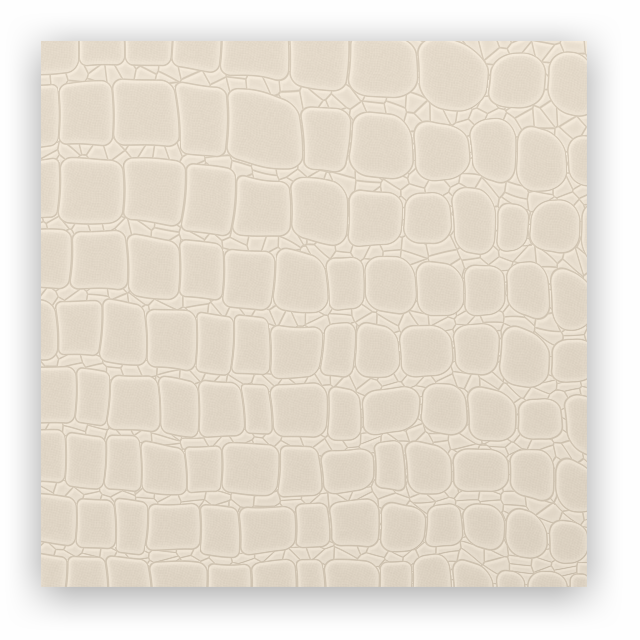
Write a WebGL 1 fragment shader that draws this texture.

```glsl
precision highp float;
// Cream embossed crocodile leather: a square swatch with a soft drop shadow on white.
// Bent rows of rounded boxes form the scales, cellular noise splits the gaps into
// small fillers, and edge distance drives ridges, grooves and relief. White margins wrap.
uniform vec2 u_resolution;

const vec2 SWATCH_MIN = vec2(0.064, 0.083);
const vec2 SWATCH_MAX = vec2(0.917, 0.936);
const vec3 BODY = vec3(0.873, 0.832, 0.770);
const vec3 LIGHT = vec3(0.945, 0.908, 0.850);
const vec3 DARK = vec3(0.780, 0.730, 0.655);

float hash(vec2 p) {
  vec3 a = fract(vec3(p.xyx) * 0.1031);
  a += dot(a, a.yzx + 33.33);
  return fract((a.x + a.y) * a.z);
}

vec2 hash2(vec2 p) {
  return vec2(hash(p + 17.3), hash(p + 71.9));
}

// Distance to the nearest border of a jittered grid of cells of the given size
float cellBorder(vec2 p, vec2 size) {
  vec2 base = floor(p / size);
  vec2 nearest = vec2(0.0);
  float best = 10.0;
  for (int y = -1; y <= 1; y++) {
    for (int x = -1; x <= 1; x++) {
      vec2 cell = base + vec2(float(x), float(y));
      vec2 offset = (cell + 0.1 + 0.8 * hash2(cell)) * size - p;
      float d = dot(offset, offset);
      if (d < best) { best = d; nearest = offset; }
    }
  }
  float border = 10.0;
  for (int y = -2; y <= 2; y++) {
    for (int x = -2; x <= 2; x++) {
      vec2 cell = base + vec2(float(x), float(y));
      vec2 offset = (cell + 0.1 + 0.8 * hash2(cell)) * size - p;
      vec2 across = offset - nearest;
      float gap = length(across);
      if (gap > 0.0001) border = min(border, dot(0.5 * (offset + nearest), across / gap));
    }
  }
  return border;
}

float roundedBox(vec2 p, vec2 halfSize, float radius) {
  vec2 d = abs(p) - halfSize + radius;
  return length(max(d, 0.0)) + min(max(d.x, d.y), 0.0) - radius;
}

// Slanted, jittered wall to the left of a column, in column units
float wall(float column, float row, float across) {
  vec2 r = hash2(vec2(column + 40.0, row * 7.0 + 3.0)) - 0.5;
  return column + 0.38 * r.x + 0.28 * r.y * (across - 0.5)
       + 0.05 * sin(3.14 * across);
}

// x: signed distance to the scale (negative inside), y: distance to any crease
vec2 creases(vec2 q) {
  float depth = 1.0 - q.y;
  float bend = 0.1 * q.x * q.x * (1.1 - 0.8 * depth)
             - 0.012 * sin(7.0 * q.x + 3.0 * depth)
             + 0.009 * q.x * sin(24.0 * q.x + 19.0 * depth)
             + 0.002 * sin(41.0 * q.x + 13.0 * depth);
  float t = depth - bend;
  float rowPos = 0.55 + 6.4 * t + 1.7 * t * t;
  float rowHeight = 1.0 / (6.4 + 3.4 * t);
  float row = floor(rowPos);
  float across = rowPos - row;

  // Column of this row
  float count = 9.6 + 0.5 * row;
  float u = q.x * count + 9.0 * hash(vec2(row, 5.0)) + 0.25 * sin(5.0 * q.x + row);
  float column = floor(u);
  if (u < wall(column, row, across)) column -= 1.0;
  else if (u >= wall(column + 1.0, row, across)) column += 1.0;
  float left = wall(column, row, across);
  float right = wall(column + 1.0, row, across);

  // Rounded scale, rounder and looser to the right
  float roundness = smoothstep(0.25, 1.0, q.x);
  vec2 id = vec2(column + 90.0, row + 11.0);
  vec2 inset = 0.035 + 0.09 * hash2(id) + 0.03 * roundness;
  vec2 halfSize = vec2((right - left) / count, rowHeight * (1.0 - inset.x - inset.y)) * 0.5;
  halfSize.x -= 0.0006 + 0.004 * roundness * hash(id);
  vec2 local = vec2((u - 0.5 * (left + right)) / count,
                    (across - 0.5 - 0.5 * (inset.x - inset.y)) * rowHeight);
  float corner = min(halfSize.x, halfSize.y)
               * mix(0.38, 0.88, roundness) * (0.8 + 0.3 * hash(id + 23.0));
  float scale = roundedBox(local, halfSize, corner);

  if (scale < 0.0) return vec2(scale, -scale);
  vec2 fillerSize = vec2(0.046, 0.021);
  return vec2(scale, min(scale, cellBorder(vec2(q.x, rowPos * 0.125) + 2.0, fillerSize)));
}

// Fine woven pores, about 0.007 of the swatch apart
float poreGrain(vec2 q) {
  vec2 w = q * 820.0 + 1.5 * sin(q.yx * 97.0) + 0.8 * sin(q.yx * 211.0);
  float weave = sin(w.x + 0.6 * w.y) * sin(w.y - 0.5 * w.x);
  return 0.6 * weave + 0.8 * (hash(floor(q * 330.0)) - 0.5);
}

vec3 leather(vec2 q, float pixel) {
  vec2 crease = creases(q);
  vec2 toLight = vec2(-0.5, 0.85) * 0.0035;
  float height = smoothstep(0.0, 0.006, crease.y);
  float relief = height - smoothstep(0.0, 0.006, creases(q + toLight).y);
  float groove = 1.0 - smoothstep(0.0003, 0.0018 + 0.5 * pixel, crease.y);
  float ridge = exp(-crease.y / 0.0065);
  float inside = smoothstep(0.0, 0.012, -crease.x);

  float shade = 0.018 - 0.022 * (1.0 - q.y) - 0.016 * q.x * (1.0 - q.y);
  vec3 color = mix(BODY, LIGHT, 0.95 * ridge + 0.12 * (1.0 - inside));
  color = mix(color, DARK, 0.72 * groove);
  return color + shade + 0.03 * relief + 0.017 * poreGrain(q) * (0.3 + 0.7 * inside);
}

// Soft-edged coverage of an interval box
float softBox(vec2 p, vec2 low, vec2 high, float blur) {
  vec2 s = smoothstep(low - blur, low + blur, p)
         * (1.0 - smoothstep(high - blur, high + blur, p));
  return s.x * s.y;
}

void main() {
  vec2 uv = gl_FragCoord.xy / u_resolution;
  float pixel = 1.0 / min(u_resolution.x, u_resolution.y);
  vec2 drop = vec2(0.0, -0.012);
  float shadow = softBox(uv, SWATCH_MIN + drop, SWATCH_MAX + drop, 0.06);
  vec3 color = vec3(0.995 - 0.37 * shadow);
  float swatch = softBox(uv, SWATCH_MIN, SWATCH_MAX, 0.6 * pixel);
  vec2 q = (uv - SWATCH_MIN) / (SWATCH_MAX - SWATCH_MIN);
  if (swatch > 0.0) color = mix(color, leather(q, pixel), swatch);
  gl_FragColor = vec4(color, 1.0);
}
```
